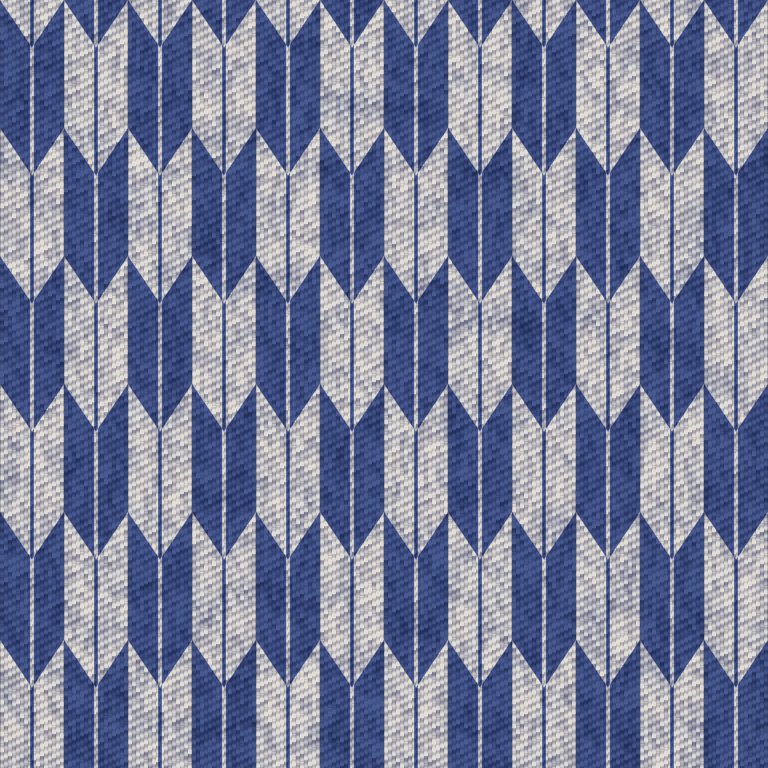
Reproduce this pattern procedurally as a WebGL 1 fragment shader.

```glsl
precision highp float;

uniform vec2 u_resolution;

const float COLUMNS = 12.0;        // feathers across, even so that it tiles
const float ROWS = 6.0;            // feathers down, even so that it tiles
const float NOTCH_DEPTH = 0.372;   // depth of the V, in feather heights
const float SPINE_WIDTH = 0.056;   // in column widths
const float SEAM_SHADE = 0.12;
const float YARNS = 192.0;         // warp yarns across
const float STITCHES = 96.0;       // stitches down each yarn
const float TWILL_STEP = 0.25;     // stitch offset from yarn to yarn
const float CLOUD_CELLS = 22.0;
const float FLECK_CELLS = 72.0;

const float TONE_MEAN = 0.61;
const float RIB_CONTRAST = 0.27;
const float YARN_CONTRAST = 0.10;
const float STITCH_VARIATION = 0.46;
const float CLOUD_CONTRAST = 0.34;
const float FLECK_CONTRAST = 0.30;
const float TINT_STRENGTH = 0.05;

const vec3 INDIGO_DARK = vec3(0.12, 0.17, 0.345);
const vec3 INDIGO_LIGHT = vec3(0.285, 0.355, 0.57);
const vec3 CREAM_DARK = vec3(0.42, 0.42, 0.52);
const vec3 CREAM_LIGHT = vec3(0.885, 0.875, 0.85);
const vec3 WARM_TINT = vec3(0.5, 0.0, -0.5);

const float TAU = 6.2831853;

float hash(vec2 p) {
  return fract(sin(dot(p, vec2(12.9898, 78.233))) * 43758.547);
}

// Distance to the nearest scattered point, wrapping after `period` cells.
float cellular(vec2 p, float period) {
  vec2 cell = floor(p);
  vec2 local = fract(p);
  float nearest = 2.0;
  for (int j = -1; j <= 1; j++) {
    for (int i = -1; i <= 1; i++) {
      vec2 offset = vec2(float(i), float(j));
      vec2 id = mod(cell + offset, period);
      vec2 point = vec2(hash(id), hash(id + 37.7));
      nearest = min(nearest, length(offset + point - local));
    }
  }
  return nearest;
}

// Smooth square wave: +1 on [0, 1], -1 on [1, 2].
float squareWave(float t, float blur) {
  float edge = 0.5 - abs(mod(t + 0.5, 2.0) - 1.0);
  return clamp(edge / blur, -1.0, 1.0);
}

// Brightness of the twill cloth, from 0 in the gaps to 1 on the yarns.
float twillTone(vec2 uv, float cloud) {
  float across = uv.x * YARNS;
  float yarn = floor(across);
  float along = uv.y * STITCHES - yarn * TWILL_STEP;
  vec2 stitch = vec2(mod(yarn, YARNS), mod(floor(along), STITCHES));
  float fleck = cellular(uv * FLECK_CELLS, FLECK_CELLS);

  float tone = TONE_MEAN;
  tone += RIB_CONTRAST * sin(TAU * along);
  tone -= YARN_CONTRAST * cos(TAU * across);
  tone += STITCH_VARIATION * (hash(stitch) - 0.5);
  tone += CLOUD_CONTRAST * (0.5 - cloud);
  tone += FLECK_CONTRAST * (0.5 - fleck);
  return clamp(tone, 0.0, 1.0);
}

void main() {
  vec2 uv = gl_FragCoord.xy / u_resolution;
  vec2 pixel = 1.0 / u_resolution;

  // Feathers: each column is notched by a V pointing down.
  float column = uv.x * COLUMNS;
  float fromSpine = abs(fract(column) - 0.5);
  float row = (1.0 - uv.y) * ROWS - NOTCH_DEPTH * (1.0 - 2.0 * fromSpine);
  float columnBlur = 0.6 * COLUMNS * pixel.x;
  float rowBlur = 0.6 * length(vec2(2.0 * NOTCH_DEPTH * COLUMNS, ROWS) * pixel);
  float dye = squareWave(column, columnBlur) * squareWave(row, rowBlur);

  // The spine takes the opposite colour of its feather.
  float halfSpine = 0.5 * SPINE_WIDTH;
  float spine = 1.0 - smoothstep(halfSpine - columnBlur, halfSpine + columnBlur, fromSpine);
  dye *= 1.0 - 2.0 * spine;

  // Cloth: twill stitches, mottled wear and a faint shift of hue.
  float cloud = cellular(uv * CLOUD_CELLS, CLOUD_CELLS);
  float tone = twillTone(uv, cloud);
  vec3 indigo = mix(INDIGO_DARK, INDIGO_LIGHT, tone);
  vec3 cream = mix(CREAM_DARK, CREAM_LIGHT, tone);
  cream += WARM_TINT * TINT_STRENGTH * (0.5 - cloud);
  vec3 color = mix(cream, indigo, 0.5 + 0.5 * dye);

  // Thin shade where columns meet.
  float seam = 1.0 - smoothstep(0.0, 0.03, 0.5 - fromSpine);
  color *= 1.0 - SEAM_SHADE * seam;

  gl_FragColor = vec4(color, 1.0);
}
```
